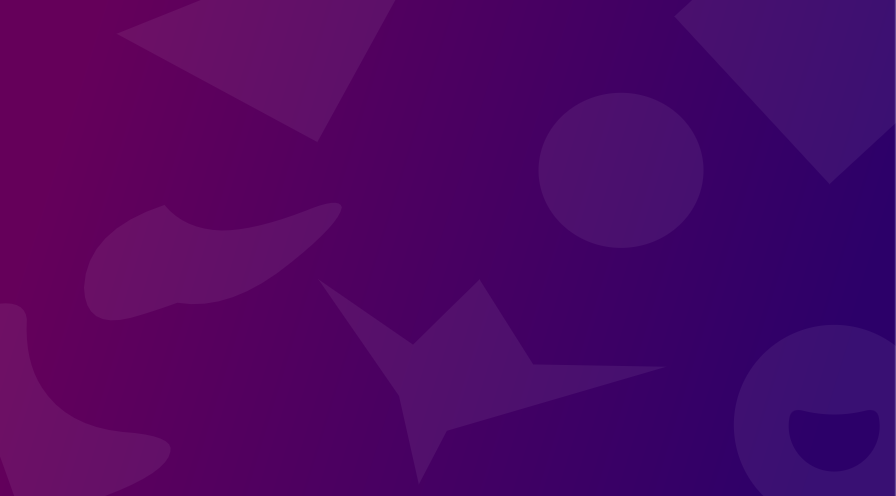
Write a WebGL 2 fragment shader that draws this background.

```glsl
#version 300 es
precision highp float;
// Magenta-to-indigo slanted gradient with faint translucent shapes on top.
// Each shape is a signed distance: half-planes, box, ellipse, a star polygon
// and two blobs outlined by quadratic curves. Coverage is blended with white.

uniform vec2 u_resolution;
out vec4 outColor;

const vec2 GRID = vec2(768.0, 426.0);   // canvas size in layout units
const int CURVE_STEPS = 8;
const vec3 MAGENTA = vec3(0.398, 0.0, 0.354);
const vec3 INDIGO = vec3(0.173, 0.0, 0.412);
const float SLANT = 0.17;               // gradient shift from top to bottom
const float VEIL = 0.063;               // opacity of the white shapes
const float BORDER_LIGHT = 0.26;        // opacity of the right border line

// Starting state of an outline: squared distance and inside/outside sign.
const vec2 EMPTY_OUTLINE = vec2(1e9, 1.0);

// Adds one straight edge to an outline.
vec2 addEdge(vec2 outline, vec2 p, vec2 a, vec2 b) {
  vec2 edge = b - a;
  vec2 rel = p - a;
  vec2 gap = rel - edge * clamp(dot(rel, edge) / dot(edge, edge), 0.0, 1.0);
  bool spans = (a.y > p.y) != (b.y > p.y);
  bool crossed = spans && rel.x < edge.x * rel.y / edge.y;
  return vec2(min(outline.x, dot(gap, gap)), crossed ? -outline.y : outline.y);
}

float outlineDistance(vec2 outline) {
  return outline.y * sqrt(outline.x);
}

float polygon(vec2 p, vec2 corners[8]) {
  vec2 outline = EMPTY_OUTLINE;
  for (int i = 0; i < 8; i++) {
    outline = addEdge(outline, p, corners[i], corners[(i + 1) % 8]);
  }
  return outlineDistance(outline);
}

vec2 curvePoint(vec2 a, vec2 handle, vec2 b, float t) {
  return mix(mix(a, handle, t), mix(handle, b, t), t);
}

// Closed path of eight quadratic curves: knots and handles alternate.
float blob(vec2 p, vec2 path[16]) {
  vec2 outline = EMPTY_OUTLINE;
  for (int i = 0; i < 16; i += 2) {
    vec2 start = path[i];
    vec2 end = path[(i + 2) % 16];
    vec2 previous = start;
    for (int k = 1; k <= CURVE_STEPS; k++) {
      vec2 next = curvePoint(start, path[i + 1], end, float(k) / float(CURVE_STEPS));
      outline = addEdge(outline, p, previous, next);
      previous = next;
    }
  }
  return outlineDistance(outline);
}

float halfPlane(vec2 p, vec2 a, vec2 b) {
  vec2 along = normalize(b - a);
  return dot(p - a, vec2(-along.y, along.x));
}

// Corners run counter-clockwise as seen on the canvas.
float triangle(vec2 p, vec2 a, vec2 b, vec2 c) {
  return max(halfPlane(p, a, b), max(halfPlane(p, b, c), halfPlane(p, c, a)));
}

float tiltedSquare(vec2 p, vec2 center, vec2 axis, float halfSide) {
  vec2 rel = p - center;
  vec2 local = abs(vec2(dot(rel, axis), dot(rel, vec2(axis.y, -axis.x))));
  return max(local.x, local.y) - halfSide;
}

float ellipse(vec2 p, vec2 center, vec2 radii) {
  return (length((p - center) / radii) - 1.0) * min(radii.x, radii.y);
}

float smoothMax(float a, float b, float softness) {
  float h = max(softness - abs(a - b), 0.0) / softness;
  return max(a, b) + h * h * softness * 0.25;
}

// Half-disc whose top edge sags in the middle and has rounded corners.
float sagBowl(vec2 p, vec2 center, float radius) {
  float across = (p.x - center.x) / radius;
  float rim = center.y - 10.0 - 7.0 * across * across;
  return smoothMax(length(p - center) - radius, rim - p.y, 9.0);
}

float coverage(float dist, float pixel) {
  return clamp(0.5 - dist / pixel, 0.0, 1.0);
}

void main() {
  // Layout units, with y measured down from the top edge.
  vec2 uv = gl_FragCoord.xy / u_resolution;
  vec2 p = vec2(uv.x, 1.0 - uv.y) * GRID;
  float pixel = GRID.y / u_resolution.y;

  // Slanted background gradient.
  float along = uv.x + SLANT * (0.5 - uv.y);
  vec3 color = mix(MAGENTA, INDIGO, clamp((along - 0.02) / 0.96, 0.0, 1.0));

  // Straight-edged and round shapes.
  float shape = triangle(p, vec2(100, 29), vec2(272, 122), vec2(386, -86));
  shape = min(shape, tiltedSquare(p, vec2(716.5, 19.6), normalize(vec2(133, 144)), 98.0));
  shape = min(shape, ellipse(p, vec2(532.3, 146.3), vec2(70.7, 66.6)));
  float disc = ellipse(p, vec2(715, 365), vec2(86));
  shape = min(shape, max(disc, -sagBowl(p, vec2(715, 366), 39.0)));
  shape = min(shape, polygon(p, vec2[8](vec2(273, 240), vec2(354, 296), vec2(411, 240), vec2(457, 313),
    vec2(571, 315), vec2(383, 370), vec2(359, 416), vec2(342, 340))));

  // Curved blobs.
  shape = min(shape, blob(p, vec2[16](vec2(141, 176), vec2(158, 197), vec2(190, 198), vec2(218, 198),
    vec2(262, 181), vec2(291, 169), vec2(293, 178), vec2(291, 192), vec2(250, 225), vec2(198, 268),
    vec2(152, 260), vec2(130, 268), vec2(112, 273), vec2(73, 283), vec2(72, 247), vec2(74, 198))));
  shape = min(shape, blob(p, vec2[16](vec2(-8, 262), vec2(21, 256), vec2(23, 274), vec2(21, 310),
    vec2(36, 333), vec2(57, 366), vec2(105, 371), vec2(150, 374), vec2(146, 388), vec2(143, 406),
    vec2(90, 426), vec2(70, 434), vec2(15, 434), vec2(3, 400), vec2(-8, 370), vec2(-8, 316))));
  color = mix(color, vec3(1.0), VEIL * coverage(shape, pixel));

  // Thin pale line on the right border.
  float border = coverage(GRID.x - 1.0 - p.x, pixel);
  outColor = vec4(mix(color, vec3(1.0), BORDER_LIGHT * border), 1.0);
}
```
